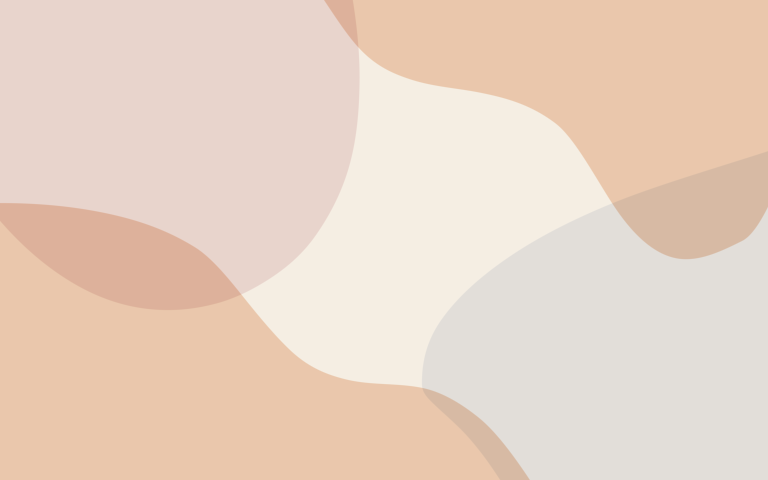
Write a WebGL 1 fragment shader that draws this background.

```glsl
precision highp float;

uniform vec2 u_resolution;

const vec3 CREAM = vec3(0.961, 0.933, 0.890);
const vec3 SAND = vec3(0.916, 0.782, 0.674);
const vec3 ROSE_TINT = vec3(0.948, 0.890, 0.900);
const vec3 GREY_TINT = vec3(0.922, 0.934, 0.957);

// Knots hold (position along, height, slope).
// Signed distance from q to a cubic span, positive above it;
// the span continues as a straight line past its ends.
float spanDistance(vec2 q, vec3 a, vec3 b) {
  float width = b.x - a.x;
  float t = clamp((q.x - a.x) / width, 0.0, 1.0);
  float rise = b.y - a.y;
  float startBend = a.z * width - rise;
  float endBend = rise - b.z * width;
  float bend = mix(startBend, endBend, t);
  float height = mix(a.y, b.y, t) + t * (1.0 - t) * bend;
  float slope = (rise + (1.0 - 2.0 * t) * bend
    + t * (1.0 - t) * (endBend - startBend)) / width;
  height += a.z * min(q.x - a.x, 0.0) + b.z * max(q.x - b.x, 0.0);
  return (q.y - height) / sqrt(1.0 + slope * slope);
}

// Signed distance to a smooth edge through five knots
float edgeDistance(vec2 q, vec3 a, vec3 b, vec3 c, vec3 d, vec3 e) {
  if (q.x < b.x) return spanDistance(q, a, b);
  if (q.x < c.x) return spanDistance(q, b, c);
  if (q.x < d.x) return spanDistance(q, c, d);
  return spanDistance(q, d, e);
}

float upperSand(vec2 p) {
  vec3 joint = vec3(1.156, 0.744, -0.75);
  if (p.x < joint.x) {
    return edgeDistance(p, vec3(0.675, 1.0, -1.5), vec3(0.746, 0.902, -1.1),
      vec3(0.854, 0.835, -0.33), vec3(1.0, 0.807, -0.2), joint);
  }
  return edgeDistance(p, joint, vec3(1.275, 0.577, -1.55),
    vec3(1.429, 0.460, 0.0), vec3(1.546, 0.498, 0.5), vec3(1.6, 0.569, 2.0));
}

float lowerSand(vec2 p) {
  vec3 joint = vec3(0.604, 0.271, -0.95);
  if (p.x < joint.x) {
    return -edgeDistance(p, vec3(0.0, 0.577, 0.0), vec3(0.229, 0.554, -0.22),
      vec3(0.406, 0.485, -0.62), vec3(0.504, 0.385, -1.25), joint);
  }
  return -edgeDistance(p, joint, vec3(0.719, 0.210, -0.25),
    vec3(0.879, 0.192, -0.2), vec3(0.996, 0.131, -0.8), vec3(1.104, 0.0, -1.5));
}

// The grey edge runs upwards, so the axes are swapped
float greyStone(vec2 p) {
  vec3 joint = vec3(0.202, 0.879, 0.0);
  if (p.y < joint.x) {
    return edgeDistance(p.yx, vec3(0.0, 1.042, -0.65), vec3(0.092, 0.973, -0.9),
      vec3(0.158, 0.904, -1.05), vec3(0.183, 0.883, -0.5), joint);
  }
  return edgeDistance(p.yx, joint, vec3(0.333, 0.919, 0.7),
    vec3(0.469, 1.067, 1.5), vec3(0.577, 1.277, 2.45), vec3(0.685, 1.6, 3.1));
}

// The rose disc is bounded by an underside and a right flank
float roseDisc(vec2 p) {
  float underside = edgeDistance(p, vec3(0.0, 0.540, -1.15),
    vec3(0.156, 0.408, -0.58), vec3(0.35, 0.354, 0.0),
    vec3(0.448, 0.367, 0.26), vec3(0.533, 0.402, 0.56));
  float flank = -edgeDistance(p.yx, vec3(0.402, 0.533, 1.78),
    vec3(0.510, 0.658, 0.7), vec3(0.667, 0.731, 0.25),
    vec3(0.823, 0.749, 0.02), vec3(1.0, 0.735, -0.16));
  return min(underside, flank);
}

float coverage(float signedDistance, float softness) {
  return smoothstep(-softness, softness, signedDistance);
}

void main() {
  vec2 p = gl_FragCoord.xy / u_resolution * vec2(1.6, 1.0);
  float softness = 0.75 / u_resolution.y;

  // Opaque sand over cream
  float sand = max(upperSand(p), lowerSand(p));
  vec3 color = mix(CREAM, SAND, coverage(sand, softness));

  // Translucent tints multiply what lies below
  color *= mix(vec3(1.0), ROSE_TINT, coverage(roseDisc(p), softness));
  color *= mix(vec3(1.0), GREY_TINT, coverage(greyStone(p), softness));

  gl_FragColor = vec4(color, 1.0);
}
```
